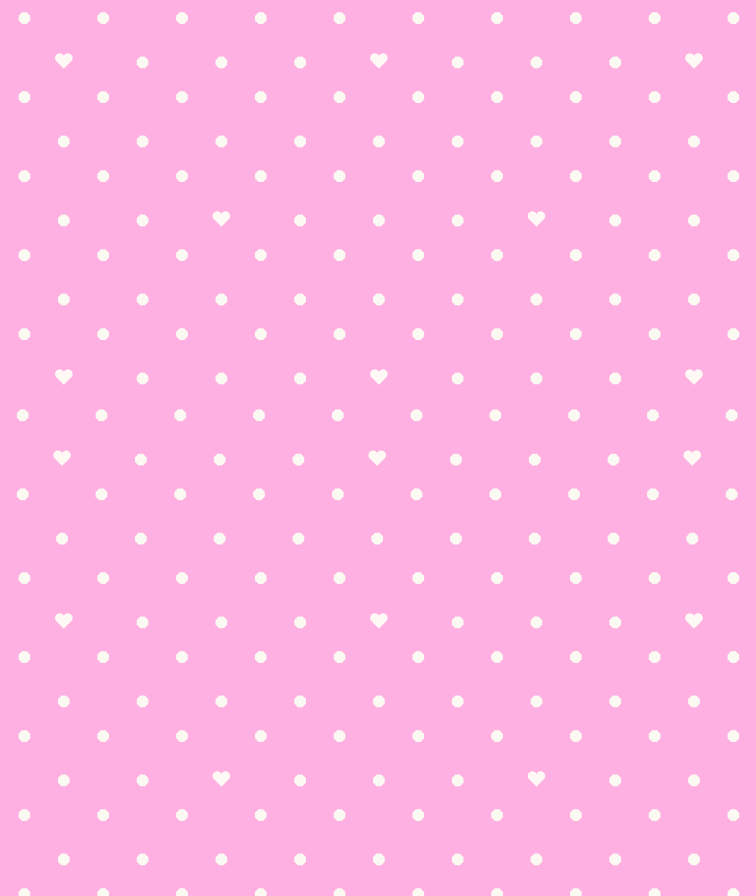
Give the GLSL for this pattern, as a WebGL 1 fragment shader.

```glsl
precision highp float;

uniform vec2 u_resolution;

// Distances are in units of the dot spacing
float dotDistance(vec2 p) {
  vec2 a = abs(p);
  return max(max(a.x, a.y), 0.72 * (a.x + a.y)) - 0.074;
}

// Two round lobes above a pointed wedge, y up
float heartDistance(vec2 p) {
  p.x = abs(p.x);
  float lobe = length(p - vec2(0.052, 0.034)) - 0.059;
  float wedge = max(0.707 * max(p.x - p.y - 0.101, p.x + p.y - 0.086), p.y - 0.034);
  return min(lobe, wedge);
}

float coverage(float distance, float pixel) {
  return clamp(0.5 - distance / pixel, 0.0, 1.0);
}

void main() {
  vec2 uv = gl_FragCoord.xy / u_resolution;
  vec2 p = vec2(uv.x, 1.0 - uv.y) * vec2(9.597, 11.34);
  float pixel = 9.597 / u_resolution.x;

  // Three stacked bands restart the lattice, the middle one nudged left
  vec2 origin = vec2(0.31, 0.229);
  if (p.y > 5.02) origin = vec2(0.288, 5.256);
  if (p.y > 7.07) origin = vec2(0.31, 7.316);
  vec2 local = p - origin;
  float row = floor(local.y + 0.236);
  float column = floor(local.x);
  local.y -= row;

  // Main dots and the staggered positions between them
  vec2 mainCell = vec2(fract(local.x + 0.5) - 0.5, local.y);
  vec2 staggered = vec2(fract(local.x) - 0.5, local.y - 0.561);

  // Hearts replace staggered dots on alternate rows, every fourth column
  bool hasHeart = mod(row, 2.0) < 0.5 && mod(column + row, 4.0) < 0.5;
  float dots = dotDistance(mainCell);
  float heart = 1.0;
  if (hasHeart) heart = heartDistance(vec2(staggered.x, -staggered.y - 0.022));
  else dots = min(dots, dotDistance(staggered));

  vec3 color = vec3(1.0, 0.69, 0.885);
  color = mix(color, vec3(0.985, 0.98, 0.95), coverage(dots, pixel));
  color = mix(color, vec3(1.0, 0.975, 0.965), coverage(heart, pixel));
  gl_FragColor = vec4(color, 1.0);
}
```
